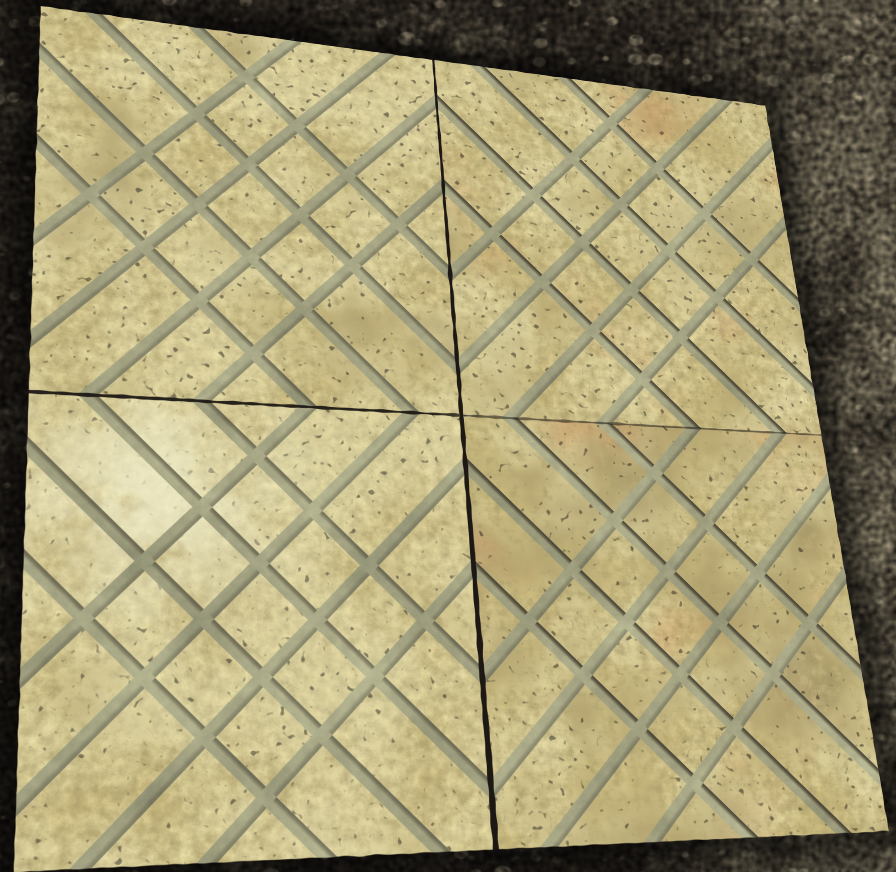
A WebGL 1 fragment shader for this texture:

```glsl
precision highp float;
// Four square paving tiles (2 x 2) lying on dark gravel, seen in perspective.
// The slab is unprojected to tile units; each tile carries four diagonal
// grooves in each direction, over mottled, pitted stone made from noise.
uniform vec2 u_resolution;

#define TILES 2.0
#define GROOVES 4.0
#define GROOVE_HALF 0.0155
#define SEAM_HALF 0.0045
#define OCHRE vec3(0.76, 0.70, 0.48)
#define PALE vec3(0.84, 0.80, 0.60)
#define STAIN vec3(0.61, 0.55, 0.37)
#define GROOVE vec3(0.66, 0.66, 0.53)
#define SHADOW vec3(0.22, 0.19, 0.14)
#define SOIL vec3(0.14, 0.12, 0.10)
#define GRAVEL vec3(0.47, 0.44, 0.36)

vec2 hash2(vec2 p) {
  p = vec2(dot(p, vec2(127.1, 311.7)), dot(p, vec2(269.5, 183.3)));
  return fract(sin(p) * 43758.55);
}

float gradientNoise(vec2 p) {
  vec2 i = floor(p), f = fract(p);
  vec2 s = f * f * f * (f * (f * 6.0 - 15.0) + 10.0);
  vec2 x = vec2(1.0, 0.0), y = vec2(0.0, 1.0);
  float a = dot(hash2(i) * 2.0 - 1.0, f);
  float b = dot(hash2(i + x) * 2.0 - 1.0, f - x);
  float c = dot(hash2(i + y) * 2.0 - 1.0, f - y);
  float d = dot(hash2(i + x + y) * 2.0 - 1.0, f - x - y);
  return mix(mix(a, b, s.x), mix(c, d, s.x), s.y);
}

float fbm(vec2 p) {
  float sum = 0.0, amp = 0.6;
  for (int i = 0; i < 4; i++) {
    sum += amp * gradientNoise(p);
    p = p * 2.1 + 7.3;
    amp *= 0.55;
  }
  return sum;
}

// Inverse projection: canvas point to slab coordinates, 0 to TILES
vec2 slabCoords(vec2 p) {
  vec2 bl = vec2(0.0156, 0.0), br = vec2(0.992, 0.047);
  vec2 tr = vec2(0.854, 0.879), tl = vec2(0.0455, 0.993);
  vec2 e = br - tr, f = tl - tr, s = bl - br + tr - tl;
  float det = e.x * f.y - f.x * e.y;
  float g = (s.x * f.y - f.x * s.y) / det;
  float h = (e.x * s.y - s.x * e.y) / det;
  vec3 cx = vec3(br - bl + g * br, g);
  vec3 cy = vec3(tl - bl + h * tl, h);
  vec3 co = vec3(bl, 1.0), q = vec3(p, 1.0);
  return TILES * vec2(dot(cross(cy, co), q), dot(cross(co, cx), q)) / dot(cross(cx, cy), q);
}

// x: groove coverage, y: shaded wall on its positive side
vec2 groove(float c, float center, float aa) {
  float d = (fract(c * GROOVES) - 0.5) / GROOVES * 0.7071;
  float body = 1.0 - smoothstep(GROOVE_HALF - aa, GROOVE_HALF + aa, abs(d));
  body *= step(abs(c - center), 0.5);
  return vec2(body, body * smoothstep(0.0, GROOVE_HALF * 0.8, d));
}

vec3 groundColor(vec2 p, float gap) {
  float light = fbm(p * 9.0) + 0.5 * fbm(p * 60.0) + 0.45 * smoothstep(0.65, 1.0, p.x);
  vec3 col = mix(SOIL, GRAVEL, smoothstep(-0.15, 0.75, light));
  // Scattered pebbles, one per cell
  vec2 cell = floor(p * 45.0);
  for (int j = -1; j <= 1; j++) {
    for (int i = -1; i <= 1; i++) {
      vec2 id = cell + vec2(i, j), r = hash2(id);
      float size = 0.1 + 0.4 * r.x * r.y;
      float d = length((p * 45.0 - id - r) * vec2(1.0, 1.3));
      vec3 stone = mix(SOIL, GRAVEL * 1.25, r.y * r.y) + 0.12 * light;
      col = mix(col, stone, 0.65 * (1.0 - smoothstep(size - 0.12, size + 0.05, d)));
    }
  }
  col *= 0.85 + 0.9 * gradientNoise(p * 130.0);
  return col * mix(0.45, 1.0, smoothstep(0.0, 0.12, gap));
}

vec3 tileColor(vec2 uv, float aa) {
  vec2 id = clamp(floor(uv), 0.0, TILES - 1.0), f = uv - id;
  vec2 q = uv + id * 17.0;
  float mottle = fbm(q * 4.0), grain = fbm(q * 38.0);
  // Tone of each tile, then stains, pits and rust
  float tone = 0.08 - 0.03 * id.y - 0.12 * id.x + 0.07 * id.x * id.y;
  vec3 col = mix(OCHRE, PALE, smoothstep(-0.3, 0.35, mottle + 0.4 * grain + 2.0 * tone));
  col = mix(col, STAIN, 0.6 * smoothstep(0.0, 0.4, fbm(q * 3.0 + 31.0) + 0.5 * grain - 2.0 * tone));
  float rust = smoothstep(0.05, 0.4, fbm(q * 2.5 + 57.0)) * id.x;
  col = mix(col, vec3(0.78, 0.58, 0.38), 0.45 * rust);
  col *= 1.0 + 0.22 * grain;
  col *= 1.0 - 0.4 * smoothstep(0.26, 0.5, gradientNoise(q * 62.0) + 0.25 * mottle);
  // Wet gloss on the lower left tile
  vec2 g = (f - vec2(0.27, 0.77)) / vec2(0.27, 0.25);
  float wet = exp(-dot(g, g)) * (1.0 - id.x) * (1.0 - id.y);
  col = mix(col, vec3(0.95, 0.94, 0.81), 0.75 * wet * smoothstep(-0.15, 0.25, fbm(q * 6.0) + 0.25 * wet));
  // Diagonal grooves, falling and rising
  vec2 fall = groove(f.x + f.y, 1.0, aa), rise = groove(f.x - f.y, 0.0, aa);
  float shade = fall.y * (1.0 - rise.x) * mix(0.45, 0.75, id.x);
  shade = max(shade, rise.y * (1.0 - fall.x) * 0.28);
  vec3 bed = GROOVE * (0.98 + 0.3 * mottle + 0.12 * grain);
  return mix(col, mix(bed, SHADOW, shade), max(fall.x, rise.x));
}

void main() {
  vec2 p = gl_FragCoord.xy / u_resolution;
  float aa = 1.6 / u_resolution.y;
  vec2 uv = slabCoords(p);
  vec2 edge = abs(uv - 0.5 * TILES) - 0.5 * TILES;
  float chip = 0.004 * gradientNoise(uv * 28.0);
  float gap = max(edge.x, edge.y) + chip;
  // Seams: the upright one widens downward, the level one fades to the right
  vec2 seamHalf = SEAM_HALF * vec2(1.6 - 0.45 * uv.y, 0.9 - 0.2 * uv.x);
  vec2 seam = 1.0 - smoothstep(seamHalf - aa, seamHalf + aa, abs(uv - 1.0) + chip);
  float joint = max(seam.x, seam.y * mix(0.95, 0.55, smoothstep(0.9, 1.1, uv.x)));
  vec3 slab = mix(tileColor(uv, aa), SOIL * 0.8, joint);
  vec3 ground = groundColor(vec2(p.x * u_resolution.x / u_resolution.y, p.y), gap);
  gl_FragColor = vec4(mix(slab, ground, smoothstep(-aa, aa, gap)), 1.0);
}
```
